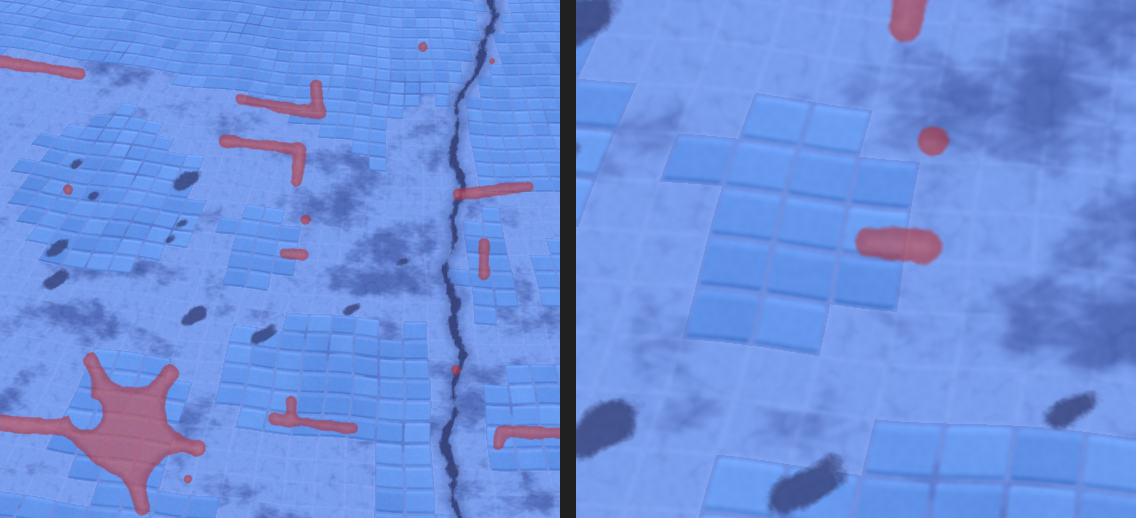
Left, the full canvas; right, a detail of the centre.
Reproduce this texture procedurally as a Shadertoy shader.

```glsl
// Worn blue mosaic floor with bare mortar, a long crack and translucent red patches.

// Intact tile zones: centre, radii (y runs downward, canvas height = 1)
const vec4 ZONES[9] = vec4[9](
    vec4(.21, .37, .18, .16), vec4(.50, .48, .07, .08), vec4(.62, .73, .21, .12),
    vec4(.79, .90, .09, .26), vec4(.935, .52, .05, .12), vec4(1.06, .80, .14, .12),
    vec4(.15, 1.0, .25, .05), vec4(.23, .82, .12, .15), vec4(1.08, .53, .06, .06));

// Red strokes: start, end
const vec4 STROKES[12] = vec4[12](
    vec4(0, .12, .155, .142), vec4(.465, .192, .62, .22), vec4(.61, .165, .615, .215),
    vec4(.435, .272, .57, .288), vec4(.58, .288, .572, .35), vec4(.885, .375, 1.02, .36),
    vec4(.934, .47, .934, .53), vec4(.55, .49, .585, .492), vec4(.53, .808, .68, .828),
    vec4(.562, .775, .562, .81), vec4(.962, .86, .965, .835), vec4(.975, .832, 1.09, .836));

float hash(vec2 p) {
    vec3 q = fract(p.xyx * vec3(.1031, .1030, .0973));
    q += dot(q, q.yzx + 33.33);
    return fract((q.x + q.y) * q.z);
}

vec2 hash2(vec2 p) { return vec2(hash(p), hash(p + 71.7)); }

// Distance to the nearest random cell point
float cellular(vec2 p) {
    vec2 id = floor(p), f = fract(p);
    float d = 2.;
    for (int y = -1; y <= 1; y++)
        for (int x = -1; x <= 1; x++) {
            vec2 o = vec2(x, y);
            d = min(d, length(o + hash2(id + o) - f));
        }
    return d;
}

float layeredSines(vec2 p) {
    float sum = 0., amp = .5;
    for (int i = 0; i < 6; i++) {
        sum += amp * sin(p.x + 1.7 * sin(p.y * .8)) * cos(p.y + sin(p.x * .6));
        p = mat2(1.4, 1.1, -1.1, 1.4) * p + 2.3;
        amp *= .68;
    }
    return sum;
}

float segment(vec2 p, vec2 a, vec2 b) {
    vec2 ab = b - a;
    return length(p - a - ab * clamp(dot(p - a, ab) / dot(ab, ab), 0., 1.));
}

float smoothMin(float a, float b, float k) {
    float h = max(k - abs(a - b), 0.) / k;
    return min(a, b) - h * h * k * .25;
}

float fill(float d, float blur) { return smoothstep(blur, -blur, d); }

// Perspective grid with slanting rows, and its inverse
float rowTilt(float x) { return .17 * x - .07 * x * x; }

vec2 toGrid(vec2 p) {
    float depth = .7 + p.y - rowTilt(p.x);
    return vec2((p.x - .78) * 27. / depth, 34. * log(depth));
}

vec2 fromGrid(vec2 g) {
    float depth = exp(g.y / 34.), x = .78 + g.x * depth / 27.;
    return vec2(x, depth - .7 + rowTilt(x));
}

float crackX(float y) {
    return .876 + .06 * smoothstep(.3, .06, y) + .011 * sin(19. * y + 1.) + .006 * sin(57. * y);
}

// Positive where the tiles still hold
float tileCover(vec2 p) {
    float c = (min(.11 + .4 * p.x * p.x, .37) - p.y) * 8.;
    c = min(c, length((p - vec2(.82, .29)) / vec2(.07, .1)) - 1.);
    for (int i = 0; i < 9; i++)
        c = max(c, 1. - length((p - ZONES[i].xy) / ZONES[i].zw));
    return min(c, (abs(p.x - crackX(p.y)) - .022) * 15.);
}

// Star-shaped patch with a round hole, joined with thin strokes and dots
float redShape(vec2 p) {
    vec2 c = vec2(.235, .835);
    float d = length((p - c) / vec2(1.1, 1.)) - .078;
    for (int i = 0; i < 5; i++) {
        float a = -1.3 + 1.09 * float(i);
        float reach = i == 4 ? .29 : .15;
        d = smoothMin(d, segment(p, c, c + reach * vec2(cos(a), -sin(a))) - .016, .05);
    }
    d = max(d, .032 - length(p - vec2(.164, .798)));
    for (int i = 0; i < 12; i++)
        d = smoothMin(d, segment(p, STROKES[i].xy, STROKES[i].zw) - .011, .014);
    for (int i = 0; i < 6; i++)
        d = min(d, length(p - hash2(vec2(i, 9)) * vec2(1.08, 1.)) - .008);
    return d;
}

vec3 mortarColor(vec2 p, vec2 f, float aa) {
    float band = smoothstep(.12, .35, p.y) * smoothstep(.95, .6, p.y);
    float smudge = smoothstep(.1, .95, layeredSines(p * vec2(13., 19.)) + .16 * band);
    float pits = smoothstep(.45, .95, cellular(p * 75.));
    vec3 col = mix(vec3(.48, .62, .935), vec3(.28, .38, .68), .8 * smudge + .16 * pits);
    vec2 edge = .5 - abs(f - .5);
    float joint = fill(min(edge.x, edge.y) - .04, aa);
    return mix(col, vec3(.53, .67, .96), .4 * joint * (1. - smudge));
}

vec3 tileColor(vec2 p, vec2 f, float seed) {
    vec3 col = mix(vec3(.35, .545, .895), vec3(.435, .635, .965), .2 + .6 * seed);
    col += .025 * layeredSines(p * 9.);
    col += .045 * smoothstep(.25, .08, f.y);
    return col - .09 * smoothstep(.82, .95, f.y);
}

void mainImage(out vec4 fragColor, in vec2 fragCoord) {
    vec2 p = fragCoord / iResolution.y;
    p.y = 1. - p.y;
    float rough = layeredSines(p * 70.);

    // Floor: mortar beneath individual tiles
    vec2 g = toGrid(p + .002 * sin(p.yx * 31.));
    vec2 id = floor(g), f = fract(g);
    float seed = hash(id + 100.), aa = .065 / (.7 + p.y);
    vec2 box = abs(f - .5) - .38;
    float tile = length(max(box, 0.)) + min(max(box.x, box.y), 0.) - .075;
    float present = step(.16 * (hash(id + 37.) - .3), tileCover(fromGrid(id + .5)));
    vec3 col = mortarColor(p, f, aa);
    col = mix(col, vec3(.37, .5, .83), .5 * present);
    col = mix(col, tileColor(p, f, seed), present * fill(tile, aa));

    // Scattered dark debris
    for (int i = 0; i < 11; i++) {
        vec2 c = vec2(.1, .3) + vec2(.85, .42) * hash2(vec2(i, 23));
        float size = mix(.006, .021, pow(hash(vec2(i, 51)), 2.));
        vec2 q = p - c;
        q.y += .4 * q.x;
        float d = length(q * vec2(.75, 1.2)) - size + .005 * rough;
        col = mix(col, vec3(.23, .28, .5), .85 * fill(d, .004));
    }

    // Crack with a shaded, crumbling rim
    float gap = abs(p.x - crackX(p.y)) + .007 * rough;
    col = mix(col, vec3(.31, .41, .69), .5 * fill(gap - .018, .014));
    col = mix(col, vec3(.19, .23, .44), .85 * fill(gap - .0055 - .003 * sin(p.y * 23.), .004));

    // Translucent red, deeper along its outline
    float red = redShape(p) + .004 * layeredSines(p * 32.);
    vec3 tint = mix(vec3(.80, .31, .30), vec3(.70, .20, .22), smoothstep(-.014, -.001, red));
    col = mix(col, tint, .61 * fill(red, .0018));

    col += .018 * (cellular(p * 140.) - .5);
    fragColor = vec4(col, 1.);
}
```
